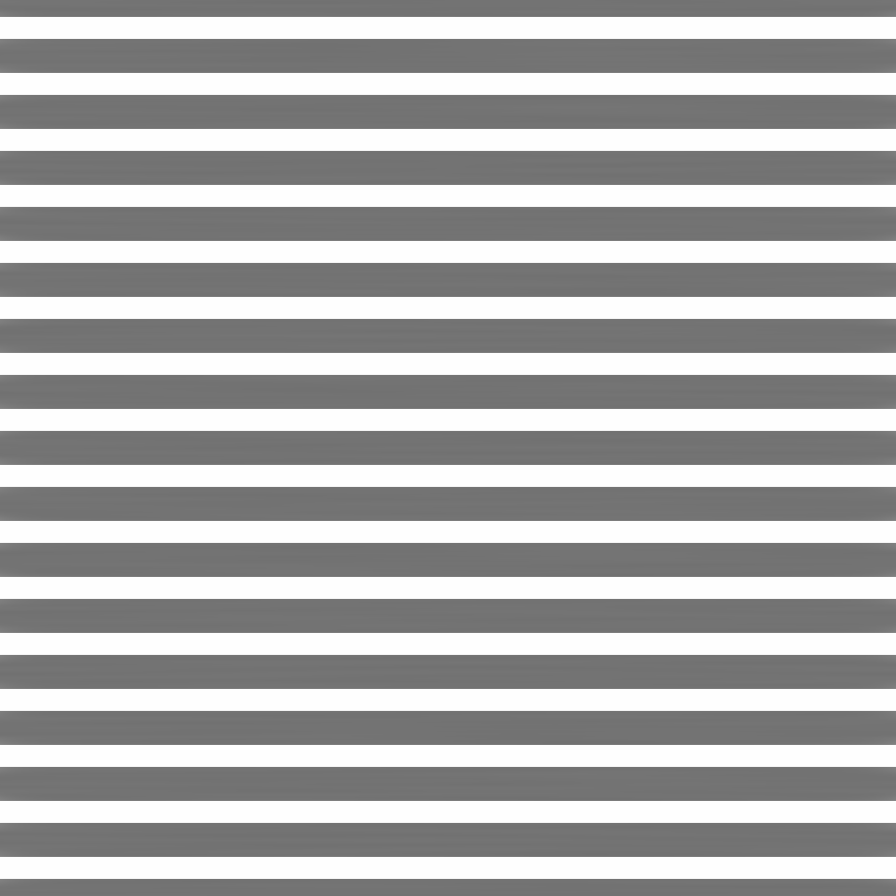
This pattern is drawn by a Shadertoy shader. Its source:

```glsl
// Sixteen horizontal grey bands on near-white, centred on multiples of 1/16.
// Each band is a distance to its centre line, with faint streaks from wrapping
// gradient noise and slightly paler rims towards the left and right ends.

float hashSlope(vec2 cell, vec2 period) {
    vec3 p = fract(mod(cell, period).xyx * vec3(0.1031, 0.1030, 0.0973));
    p += dot(p, p.yzx + 33.33);
    return fract((p.x + p.y) * p.z) * 6.2832;
}

float cornerRamp(vec2 cell, vec2 offset, vec2 period) {
    float angle = hashSlope(cell, period);
    return dot(vec2(cos(angle), sin(angle)), offset);
}

// Gradient noise that repeats after a whole number of cells
float gradientNoise(vec2 p, vec2 period) {
    vec2 cell = floor(p), f = fract(p);
    vec2 blend = f * f * f * (f * (f * 6.0 - 15.0) + 10.0);
    vec2 e = vec2(0.0, 1.0);
    return mix(
        mix(cornerRamp(cell, f, period),
            cornerRamp(cell + e.yx, f - e.yx, period), blend.x),
        mix(cornerRamp(cell + e.xy, f - e.xy, period),
            cornerRamp(cell + e.yy, f - e.yy, period), blend.x), blend.y);
}

void mainImage(out vec4 fragColor, in vec2 fragCoord) {
    vec2 uv = fragCoord / iResolution.xy;

    // Distance from the nearest band centre, in units of one repeat
    float fromCentre = abs(fract(uv.y * 16.0 + 0.4986) - 0.5);
    float pixel = 16.0 / iResolution.y;
    float band = clamp((0.3036 - fromCentre) / pixel + 0.5, 0.0, 1.0);

    // Fine streaks along the band
    vec2 cells = vec2(3.0, 192.0);
    float grey = 0.45 + 0.014 * gradientNoise(uv * cells + 0.5, cells);

    // Paler rims near both ends
    float ends = exp(-45.0 * min(uv.x, 1.0 - uv.x));
    grey += 0.05 * ends * smoothstep(0.1, 0.3, fromCentre);

    fragColor = vec4(vec3(mix(0.995, grey, band)), 1.0);
}
```
